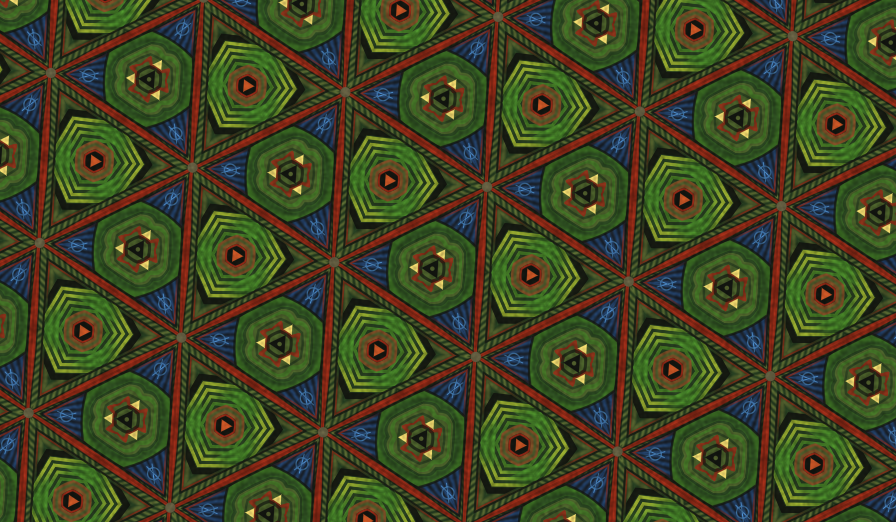
A WebGL 2 fragment shader for this pattern:

```glsl
#version 300 es
precision highp float;
// Kaleidoscope of equilateral triangles on a tilted lattice. Two motifs alternate:
// a green rosette with blue corners, and a nest of chevrons round an ember core.
// Each triangle is folded into one mirrored sector, then painted in layers.
uniform vec2 u_resolution;
out vec4 fragColor;

const float EDGE = 0.3264;               // triangle side, in canvas heights
const vec2 ORIGIN = vec2(0.933, 0.642);  // one lattice vertex, in canvas heights
const float TILT = 0.589;                // lattice rotation in radians
const float INRADIUS = 0.288675;
const float CIRCUMRADIUS = 0.57735;
const float BRAID_A = 0.036;             // braid width on the rosette side
const float BRAID_B = 0.052;             // braid width on the chevron side
const float RED_MID = 0.021;             // half width of the red stripe, middle
const float RED_END = 0.009;             // half width of the red stripe, ends
const float WEAR = 0.45;                 // strength of the mottling

const vec3 BLACK = vec3(0.07, 0.08, 0.06);
const vec3 NIGHT = vec3(0.10, 0.13, 0.17);
const vec3 BLUE = vec3(0.14, 0.27, 0.44);
const vec3 SPARK = vec3(0.30, 0.55, 0.78);
const vec3 FOREST = vec3(0.13, 0.21, 0.11);
const vec3 OLIVE = vec3(0.29, 0.34, 0.16);
const vec3 GREEN = vec3(0.25, 0.47, 0.14);
const vec3 LIME = vec3(0.57, 0.64, 0.17);
const vec3 RED = vec3(0.52, 0.15, 0.08);
const vec3 EMBER = vec3(0.75, 0.32, 0.14);
const vec3 CREAM = vec3(0.92, 0.83, 0.42);

float px;  // pixel size in triangle sides

float hash(vec2 p) {
  p = fract(p * vec2(0.1031, 0.1137));
  p += dot(p, p.yx + 33.33);
  return fract((p.x + p.y) * p.x * 17.3);
}

float noise(vec2 p) {
  vec2 i = floor(p), f = fract(p);
  f = f * f * (3.0 - 2.0 * f);
  return mix(mix(hash(i), hash(i + vec2(1, 0)), f.x),
             mix(hash(i + vec2(0, 1)), hash(i + vec2(1, 1)), f.x), f.y);
}

float inside(float d) { return 1.0 - smoothstep(-0.7 * px, 0.7 * px, d); }
float band(float x, float center, float halfWidth) { return inside(abs(x - center) - halfWidth); }
float wave(float x) { return 0.5 + 0.5 * sin(x); }

// Triangle whose tip points along +x, for a mirrored y >= 0.
float triangle(vec2 s, float inradius) { return max(0.5 * s.x + 0.866 * s.y, -s.x) - inradius; }

// Three-fold mirror fold: x runs towards the nearest vertex, y >= 0 across.
vec2 foldSector(vec2 p) {
  float a = abs(mod(atan(p.x, p.y) + 1.047198, 2.094395) - 1.047198);
  return length(p) * vec2(cos(a), sin(a));
}

vec3 rosette(vec2 s, float hexR, float edgeDist) {
  // Blue corner with lines fanning out of the vertex
  float fan = edgeDist / (CIRCUMRADIUS + 0.06 - s.x);
  vec3 col = mix(NIGHT, BLUE, wave(fan * 62.0 + s.x * 12.0) * 0.85);
  float crystal = length(s - vec2(0.355, 0.0));
  float web = band(crystal, 0.035, 0.004) + band(s.y, 0.35 * abs(s.x - 0.35), 0.003) * inside(crystal - 0.06);
  col = mix(col, SPARK, min(web, 1.0) * (0.35 + 0.65 * noise(s * 70.0)));
  // Green disc with swirled rings
  float swirl = hexR + 0.012 * sin(s.y * 38.0 + s.x * 14.0);
  vec3 disc = mix(FOREST, GREEN, 0.25 + 0.55 * wave(swirl * 105.0));
  disc = mix(disc, OLIVE, inside(swirl - 0.195) * 0.75);
  disc = mix(disc, FOREST, 0.8 * band(swirl, 0.2, 0.009));
  disc = mix(disc, GREEN, 0.7 * band(swirl, 0.165, 0.012));
  disc = mix(disc, FOREST, 0.7 * band(hexR, 0.135, 0.007));
  col = mix(col, disc, inside(hexR - 0.262));
  col = mix(col, BLACK, 0.75 * band(hexR, 0.264, 0.007));
  // Red crown, pale triangles and dark heart
  col = mix(col, RED, 0.85 * band(hexR + 0.02 * sin(s.y * 70.0), 0.093, 0.013));
  col = mix(col, BLACK, 0.7 * band(hexR, 0.068, 0.009));
  col = mix(col, CREAM, inside(triangle(s - vec2(0.102, 0.0), 0.017)));
  col = mix(col, BLACK, inside(triangle(s, 0.032)));
  return mix(col, OLIVE, inside(length(s) - 0.013));
}

vec3 chevrons(vec2 s, float hexR, float edgeDist) {
  vec3 col = mix(FOREST, OLIVE, wave(edgeDist * 130.0 + s.x * 9.0));
  // Nested chevrons towards each vertex, closed by black ones
  float k = s.x + 0.65 * s.y;
  vec3 leaf = mix(GREEN, LIME, smoothstep(0.12, 0.24, s.x));
  leaf = mix(FOREST, leaf, smoothstep(0.2, 0.75, wave(k * 140.0)));
  col = mix(col, leaf, inside(k - 0.3) * 0.9);
  col = mix(col, BLACK, 0.9 * band(k, 0.32, 0.022) * inside(0.07 - edgeDist));
  // Translucent green sweep along the sides
  float side = band(edgeDist, 0.105, 0.042) * (1.0 - smoothstep(0.1, 0.24, s.x));
  col = mix(col, GREEN * (0.8 + 0.4 * wave(edgeDist * 150.0)), side * 0.8);
  // Hexagonal core with an ember star
  vec3 core = mix(OLIVE, mix(RED, OLIVE, 0.5) * 1.15, wave(hexR * 190.0));
  col = mix(col, core, inside(hexR - 0.115));
  col = mix(col, BLACK, inside(hexR - 0.064));
  col = mix(col, RED, band(hexR, 0.059, 0.006));
  return mix(col, EMBER, inside(triangle(s, 0.021 + 0.2 * s.y * s.x)));
}

void main() {
  px = 1.0 / (u_resolution.y * EDGE);
  vec2 p = (gl_FragCoord.xy / u_resolution.y - ORIGIN) / EDGE;
  vec2 q = vec2(cos(TILT) * p.x - sin(TILT) * p.y, sin(TILT) * p.x + cos(TILT) * p.y);

  // Lattice cell, split into two triangles
  vec2 f = fract(vec2(q.x - q.y * CIRCUMRADIUS, q.y / 0.866025));
  bool isRosette = f.x + f.y < 1.0;
  vec2 d = isRosette ? f - 1.0 / 3.0 : 2.0 / 3.0 - f;
  vec2 s = foldSector(vec2(d.x + 0.5 * d.y, 0.866025 * d.y));
  float slant = 0.5 * s.x + 0.866025 * s.y;
  float edgeDist = INRADIUS - slant;
  float along = 0.866025 * s.x - 0.5 * s.y;  // from edge middle to vertex
  float hexR = mix(length(s), max(s.x, slant), 0.6);
  vec3 col = isRosette ? rosette(s, hexR, edgeDist) : chevrons(s, hexR, edgeDist);

  // Braided border, with dark and red piping
  float braidWidth = isRosette ? BRAID_A : BRAID_B;
  vec3 braid = mix(FOREST, OLIVE * 1.15, wave(along * 150.0 + edgeDist * 130.0));
  col = mix(col, braid, inside(edgeDist - braidWidth));
  col = mix(col, BLACK, 0.8 * band(edgeDist, braidWidth, 0.006));
  float corner = smoothstep(0.12, 0.3, along);
  col = mix(col, RED, 0.75 * corner * band(edgeDist, braidWidth + 0.012, 0.005));

  // Red stripe, leaning to the rosette side and tapering to the vertices
  float across = (isRosette ? -edgeDist : edgeDist) + 0.006;
  float redHalf = mix(RED_MID, RED_END, smoothstep(0.1, 0.48, along));
  col = mix(col, BLACK, 0.7 * band(across, 0.0, redHalf + 0.008));
  col = mix(col, RED * (0.85 + 0.3 * noise(vec2(along * 12.0, across * 160.0))), band(across, 0.0, redHalf));
  float vertexDist = length(vec2(0.5 - along, edgeDist));
  col = mix(col, vec3(0.38, 0.36, 0.25), inside(vertexDist - 0.03));

  // Painterly mottling
  float grain = 0.6 * noise(s * 48.0 + 7.0) + 0.4 * noise(q * 60.0 + 90.0);
  col *= 1.0 + WEAR * (grain - 0.5);
  fragColor = vec4(col, 1.0);
}
```
